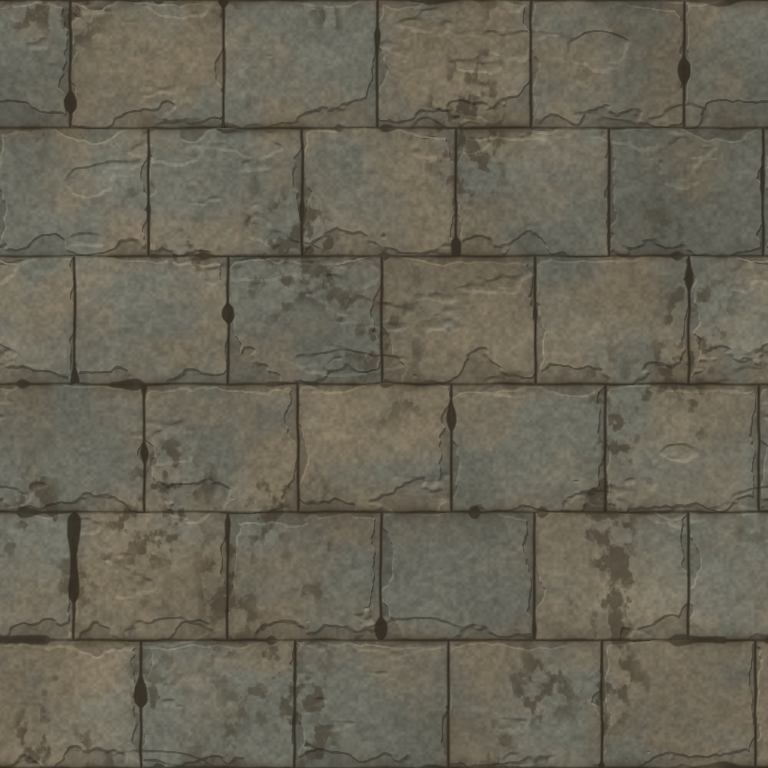
Write a Shadertoy shader that draws this texture.

```glsl
// Weathered ashlar wall: six staggered courses of five chipped stone blocks.

const vec2 GRID = vec2(5.0, 6.0);
const vec3 STONE_COOL = vec3(0.405, 0.405, 0.365);
const vec3 STONE_WARM = vec3(0.455, 0.418, 0.345);
const vec3 GRIME = vec3(0.27, 0.24, 0.19);
const vec3 JOINT = vec3(0.185, 0.16, 0.125);

float hash(vec2 p) {
    vec3 q = fract(p.xyx * 0.1031);
    q += dot(q, q.yzx + 33.33);
    return fract((q.x + q.y) * q.z);
}

// Value noise that wraps across the canvas; freq holds whole numbers.
float noise(vec2 p, vec2 freq, float seed) {
    vec2 g = p * freq, i = floor(g), f = g - i;
    f = f * f * (3.0 - 2.0 * f);
    vec2 a = mod(i, freq) + seed, b = mod(i + 1.0, freq) + seed;
    return mix(mix(hash(a), hash(vec2(b.x, a.y)), f.x),
               mix(hash(vec2(a.x, b.y)), hash(b), f.x), f.y);
}

float fbm(vec2 p, vec2 freq, float seed) {
    float sum = 0.0, amp = 0.533;
    for (int i = 0; i < 4; i++) {
        sum += amp * noise(p, freq, seed + float(i) * 19.0);
        freq *= 2.0;
        amp *= 0.5;
    }
    return sum;
}

// Position in block units, each course shifted by its own stagger.
vec2 wallCoord(vec2 p) {
    float row = mod(floor(p.y * GRID.y), GRID.y);
    float stagger = mix(0.94, 0.46, mod(row, 2.0));
    stagger += 0.06 * (hash(vec2(row, 8.0)) - 0.5);
    return vec2(p.x * GRID.x - stagger, p.y * GRID.y);
}

vec2 blockId(vec2 w) {
    return mod(floor(w), GRID);
}

// Broken margin of a block, deepest along its lower edge.
float chipMask(vec2 p) {
    vec2 w = wallCoord(p), f = fract(w);
    vec2 low = f / GRID, high = (1.0 - f) / GRID;
    float seed = 50.0 + 40.0 * hash(blockId(w) + 3.0);
    float ragged = 0.12 * max(fbm(p, vec2(16.0, 22.0), floor(seed)) - 0.37, 0.0);
    float edge = min(low.y, 2.6 * min(high.y, min(low.x, high.x)));
    return smoothstep(0.0, 0.008, ragged - edge);
}

// Surface height: chipped margins, shallow flaked ledges and roughness.
float surfaceHeight(vec2 p) {
    float flake = smoothstep(0.64, 0.70, fbm(p, vec2(9.0, 17.0), 210.0));
    float rough = fbm(p, vec2(30.0, 34.0), 240.0);
    return 0.004 * rough - 0.006 * chipMask(p) - 0.004 * flake;
}

float slopeLight(vec2 p) {
    vec2 stepToLight = vec2(-0.0006, 0.0015);
    float slope = (surfaceHeight(p) - surfaceHeight(p + stepToLight)) / 0.0016;
    return clamp(slope, -1.0, 0.55);
}

vec3 stoneColor(vec2 p) {
    vec2 id = blockId(wallCoord(p));
    float mottle = fbm(p, vec2(11.0, 13.0), 300.0);
    float warmth = mottle + 0.35 * (hash(id + 17.0) - 0.5);
    vec3 color = mix(STONE_COOL, STONE_WARM, smoothstep(0.25, 0.75, warmth));
    color *= 1.0 + 0.10 * (hash(id + 29.0) - 0.5);
    color *= 1.0 + 0.30 * (fbm(p, vec2(7.0, 9.0), 330.0) - 0.5);
    // Mineral grain and dark pitted patches
    float grain = noise(p, vec2(250.0), 350.0) + noise(p, vec2(130.0), 370.0) - 1.0;
    color *= 1.0 + 0.13 * grain;
    float pits = smoothstep(0.50, 0.68, fbm(p, vec2(70.0, 60.0), 400.0));
    float patches = smoothstep(0.53, 0.70, fbm(p, vec2(10.0, 6.0), 430.0));
    return mix(color, GRIME, 0.65 * pits * patches);
}

// Extra joint width where dirt has gathered, as a few isolated blots.
float blotWidth(vec2 p, vec2 freq, float seed) {
    return 0.007 * smoothstep(0.78, 1.0, noise(p, freq, seed));
}

void mainImage(out vec4 fragColor, in vec2 fragCoord) {
    vec2 p = fragCoord / iResolution.xy;
    float pixel = 1.0 / min(iResolution.x, iResolution.y);
    vec2 wobble = vec2(noise(p, vec2(40.0), 500.0), noise(p, vec2(40.0), 520.0)) - 0.5;
    vec2 q = p + 0.002 * wobble;

    vec3 color = stoneColor(q) * (1.0 + 0.26 * slopeLight(q));
    color *= 1.0 - 0.10 * chipMask(q);

    // Distance to the nearest upright and level joints
    vec2 w = wallCoord(q);
    vec2 gap = (0.5 - abs(fract(w) - 0.5)) / GRID;
    float upright = mod(floor(w.x + 0.5), GRID.x);
    float course = floor(w.y);
    float uprightSeed = 540.0 + upright * 7.0 + course * 41.0;
    vec2 width = vec2(0.0013 + blotWidth(vec2(0.0, q.y), vec2(1.0, 22.0), uprightSeed),
                      0.0012 + blotWidth(vec2(q.x, 0.0), vec2(34.0, 1.0),
                                         800.0 + 13.0 * mod(floor(w.y + 0.5), GRID.y)));

    // Soft grime beside the joints, then the joints themselves
    float soil = fbm(q, vec2(24.0), 900.0);
    float grime = max(0.6 * exp(-gap.x / 0.004), exp(-gap.y / 0.006));
    color = mix(color, GRIME, grime * smoothstep(0.2, 0.8, soil));
    vec2 line = 1.0 - smoothstep(width - pixel, width + pixel + 0.0008, gap);
    color = mix(color, JOINT, max(0.85 * line.x, line.y * mix(0.4, 0.85, soil)));

    fragColor = vec4(color, 1.0);
}
```
